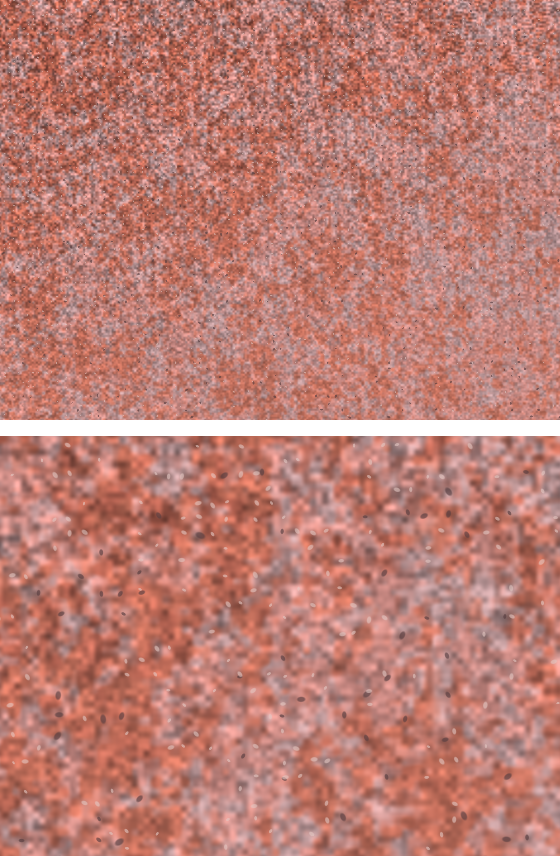
Top, the full canvas; bottom, a detail of the centre.
This texture is drawn by a Shadertoy shader. Its source:

```glsl
const vec3 LILAC = vec3(0.70, 0.565, 0.57);
const vec3 PINK = vec3(0.77, 0.525, 0.50);
const vec3 RUST = vec3(0.73, 0.405, 0.325);
const vec3 DEEP_RED = vec3(0.66, 0.34, 0.28);
const vec3 PIT = vec3(0.34, 0.24, 0.25);
const vec3 GLINT = vec3(0.89, 0.78, 0.76);

float hash(vec2 p) {
    return fract(sin(dot(p, vec2(127.1, 311.7))) * 43758.5453);
}

// Value noise centred on zero
float noise(vec2 p) {
    vec2 cell = floor(p);
    vec2 f = fract(p);
    f = f * f * (3.0 - 2.0 * f);
    float low = mix(hash(cell), hash(cell + vec2(1, 0)), f.x);
    float high = mix(hash(cell + vec2(0, 1)), hash(cell + vec2(1, 1)), f.x);
    return mix(low, high, f.y) - 0.5;
}

float fbm(vec2 p, int octaves) {
    float sum = 0.0;
    float weight = 0.6;
    for (int i = 0; i < octaves; i++) {
        sum += weight * noise(p);
        p = mat2(1.6, 1.2, -1.2, 1.6) * p + 17.3;
        weight *= 0.65;
    }
    return sum;
}

// Small tilted ovals, at most one in each cell of a grid
float specks(vec2 p, float scale, float share, float seed) {
    vec2 g = p * scale;
    vec2 cell = floor(g);
    vec2 key = cell + seed;
    vec2 centre = 0.35 + 0.3 * vec2(hash(key + 3.1), hash(key + 7.7));
    float angle = 6.2832 * hash(key + 11.3);
    vec2 d = g - cell - centre;
    d = mat2(cos(angle), -sin(angle), sin(angle), cos(angle)) * d;
    float radius = mix(0.15, 0.32, hash(key + 19.9));
    float oval = 1.0 - smoothstep(radius * 0.5, radius, length(d * vec2(1.0, 1.6)));
    return oval * step(hash(key), share);
}

// Blotches of rust, slightly drawn out downwards and broken up by grain
float rustCover(vec2 p, float bias) {
    float field = 0.55 * fbm(p * vec2(19.0, 13.0), 3);
    field += 0.40 * noise(p * vec2(68.0, 48.0) + 31.0);
    field += 0.50 * noise(p * 125.0 + 53.0);
    field += 0.12 * noise(p * vec2(60.0, 5.0) + 71.0);
    return smoothstep(-0.20, 0.24, field + bias);
}

void mainImage(out vec4 fragColor, in vec2 fragCoord) {
    vec2 p = fragCoord / iResolution.y;
    vec2 uv = fragCoord / iResolution.xy;

    // Roughness fades from the upper left to the lower right
    float rough = smoothstep(0.1, 1.0, 0.35 * (1.0 - uv.x) + 0.7 * uv.y);

    // Paint, bare grey patches and rust
    float bare = 0.8 * fbm(p * vec2(24.0, 19.0) + 90.0, 3) + 0.6 * noise(p * 140.0 + 15.0);
    vec3 color = mix(PINK, LILAC, smoothstep(-0.22, 0.28, bare));
    float rust = rustCover(p, 0.04 - 0.10 * uv.x);
    vec3 rustColor = mix(RUST, DEEP_RED, rough * smoothstep(-0.2, 0.3, noise(p * 90.0)));
    color = mix(color, rustColor, rust * mix(0.85, 1.0, rough));

    // Gritty relief
    float grain = 0.65 * noise(p * 118.0 + 7.0) + 0.75 * noise(p * 205.0 + 41.0);
    color *= 1.0 + grain * mix(0.34, 0.78, rough);
    color *= 1.0 + 0.08 * fbm(p * 5.0 + 60.0, 2);
    color *= mix(1.03, 0.97, rough);

    // Dark pits and bright chips
    float pits = specks(p, 62.0, 0.09, 5.0);
    float chips = specks(p + 0.37, 88.0, mix(0.05, 0.26, rough), 47.0);
    color = mix(color, PIT, 0.65 * pits);
    color = mix(color, GLINT, 0.6 * chips);

    fragColor = vec4(clamp(color, 0.0, 1.0), 1.0);
}
```
